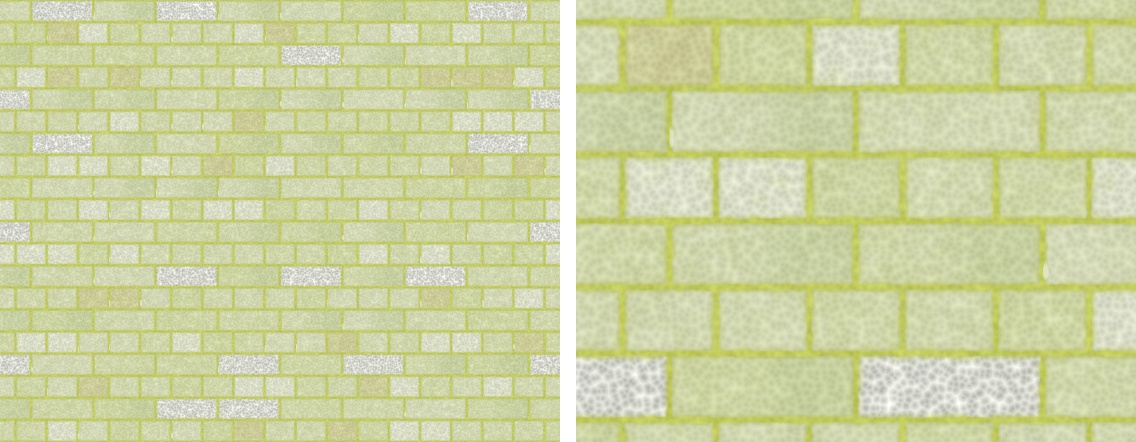
Left, the full canvas; right, a detail of the centre.
Write a Shadertoy shader that draws this texture.

```glsl
// Pale lime brick wall: courses of long bricks alternate with courses of half bricks.
// Each brick is a rounded box distance; a hash per brick picks its tint, while
// cellular noise and layered sines give the speckle, mottling and uneven joints.

#define ROWS 20.0
#define LONG_BRICKS 9.0
#define JOINT 0.0044
#define CORNER 0.0016
#define GRAIN_SCALE 190.0
#define WHITE_SHARE 0.16
#define PALE_SHARE 0.20
#define TAN_SHARE 0.15

const vec3 JOINT_COLOR = vec3(0.755, 0.795, 0.36);
const vec3 DUST_COLOR  = vec3(0.79, 0.82, 0.50);
const vec3 GREEN       = vec3(0.805, 0.835, 0.635);
const vec3 LIGHT_GREEN = vec3(0.83, 0.85, 0.72);
const vec3 MOSS        = vec3(0.755, 0.80, 0.605);
const vec3 TAN         = vec3(0.80, 0.795, 0.59);
const vec3 PALE        = vec3(0.86, 0.875, 0.79);
const vec3 WHITE       = vec3(0.845, 0.85, 0.815);

float hash(vec2 p) {
    vec3 q = fract(vec3(p.xyx) * 0.1031);
    q += dot(q, q.yzx + 33.33);
    return fract((q.x + q.y) * q.z);
}

// Distance to the nearest scattered point, about 0 to 1
float cellular(vec2 p) {
    vec2 cell = floor(p), f = fract(p);
    float nearest = 2.0;
    for (int y = -1; y <= 1; y++)
    for (int x = -1; x <= 1; x++) {
        vec2 o = vec2(x, y);
        vec2 point = o + vec2(hash(cell + o), hash(cell + o + 57.3));
        nearest = min(nearest, length(point - f));
    }
    return nearest;
}

// Smooth cloudy pattern from warped sines, about -1 to 1
float clouds(vec2 p) {
    float sum = 0.0, amp = 0.5;
    for (int i = 0; i < 4; i++) {
        sum += amp * sin(p.x + 1.7 * sin(p.y * 0.8)) * cos(p.y + 1.3 * sin(p.x * 0.7));
        p = mat2(1.4, 1.1, -1.1, 1.4) * p + 2.3;
        amp *= 0.65;
    }
    return sum;
}

float roundedBox(vec2 p, vec2 halfSize, float radius) {
    vec2 d = abs(p) - halfSize + radius;
    return length(max(d, 0.0)) + min(max(d.x, d.y), 0.0) - radius;
}

void mainImage(out vec4 fragColor, in vec2 fragCoord) {
    vec2 p = fragCoord / iResolution.y;
    float aspect = iResolution.x / iResolution.y;
    float pixel = 1.0 / iResolution.y;

    // Course layout: even rows hold half bricks, odd rows long ones
    float row = floor(p.y * ROWS);
    bool isLong = mod(row, 2.0) > 0.5;
    float count = isLong ? LONG_BRICKS : 2.0 * LONG_BRICKS;
    vec2 size = vec2(aspect / count, 1.0 / ROWS);
    vec2 grid = vec2(p.x / size.x + 0.5, p.y * ROWS);
    vec2 id = vec2(mod(floor(grid.x), count), row);
    vec2 local = (fract(grid) - 0.5) * size;

    // Random values and noise layers
    float kind = hash(id + 11.7);
    float shade = hash(id + 83.1);
    float shift = 40.0 * hash(id + 41.9);
    float grain = cellular(p * GRAIN_SCALE) - 0.45;
    float fleck = cellular(p * GRAIN_SCALE * 0.42 + 19.0) - 0.45;
    float blotch = clouds(local * 95.0 + shift);
    float wear = clouds(p * 160.0);

    // Brick face tint
    vec3 face = mix(GREEN, LIGHT_GREEN, clamp(shade + 0.35 * blotch, 0.0, 1.0));
    float speckle = 0.09;
    if (isLong && kind < WHITE_SHARE) {
        face = WHITE;
        speckle = 0.24;
    } else if (isLong) {
        float mossy = step(0.62, kind) * smoothstep(-0.02, 0.03, local.x + 0.012 * blotch);
        face = mix(face, MOSS, 0.6 * mossy);
    } else if (kind < PALE_SHARE) {
        face = mix(PALE, LIGHT_GREEN, smoothstep(0.0, 1.0, blotch));
        speckle = 0.12;
    } else if (kind < PALE_SHARE + TAN_SHARE) {
        face = mix(TAN, GREEN, 0.5 * smoothstep(-0.3, 0.8, blotch));
    }
    face += speckle * grain + 0.5 * speckle * fleck + 0.018 * blotch;

    // Ragged outline, with lime dust and a faint shadow along the rim
    float edge = roundedBox(local, 0.5 * (size - JOINT), CORNER);
    edge += 0.0006 * wear + 0.0010 * fleck;
    float rim = smoothstep(-0.0055, 0.0, edge);
    face = mix(face, DUST_COLOR, rim * (0.38 + 0.3 * wear));
    face -= 0.035 * smoothstep(-0.0028, -0.0004, edge);

    // Mortar, and pale chips beside a few of the upright joints
    vec3 mortar = JOINT_COLOR + 0.05 * wear + 0.07 * grain;
    float blur = max(0.0010, 0.75 * pixel);
    vec3 color = mix(face, mortar, smoothstep(-blur, blur, edge));
    vec2 chipPos = local + vec2(0.5 * size.x - 0.002, 0.012);
    float chip = 1.0 - smoothstep(0.5, 1.2, length(chipPos / vec2(0.0022, 0.008)) + fleck);
    color = mix(color, PALE + 0.04, 0.8 * chip * step(0.84, shade));

    fragColor = vec4(clamp(color, 0.0, 1.0), 1.0);
}
```
